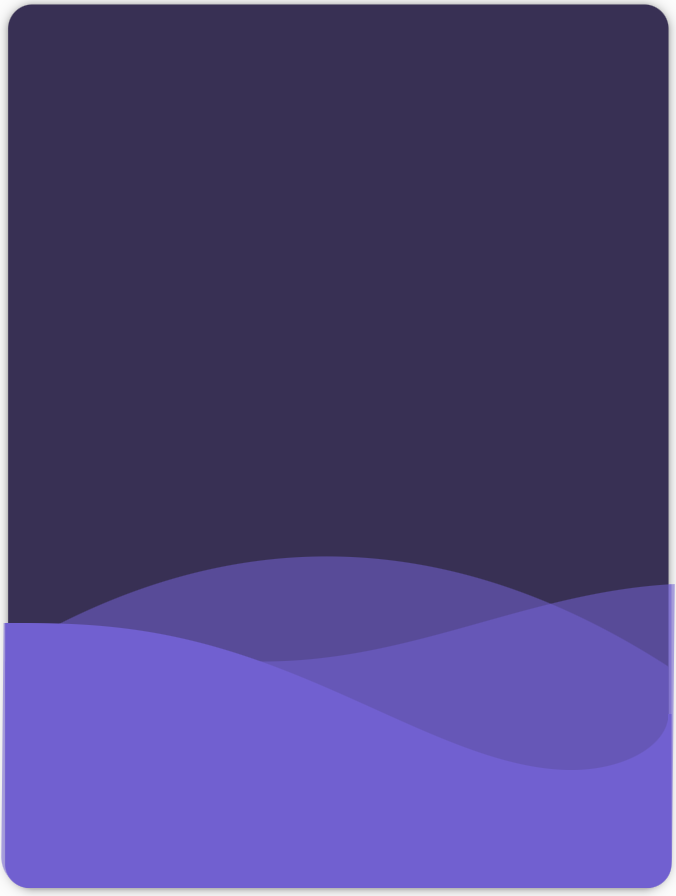
Give the GLSL for this background, as a Shadertoy shader.

```glsl
float roundedBox(vec2 p, vec2 halfSize, float radius) {
    vec2 q = abs(p) - halfSize + radius;
    return length(max(q, 0.0)) + min(max(q.x, q.y), 0.0) - radius;
}

// Antialiased coverage of the region where d is negative
float cover(float d) {
    return clamp(0.5 - d / max(fwidth(d), 1e-5), 0.0, 1.0);
}

float backWave(float x) {
    return 0.379 - 0.845 * (x - 0.3646) * (x - 0.3646);
}

float middleWave(float x) {
    return 0.3053 - 0.0436 * cos(6.434 * (max(x, 0.293) - 0.293));
}

// Long descending slope that curls up in an elliptic arc at the right
float frontWave(float x) {
    float t = pow(clamp((x - 0.013) / 0.625, 0.0, 1.0), 1.35);
    float slope = 0.3047 - 0.1641 * smoothstep(0.0, 1.0, t);
    float arc = clamp((x - 0.638) / 0.108, 0.0, 1.0);
    return slope + 0.0625 * (1.0 - sqrt(1.0 - arc * arc));
}

void mainImage(out vec4 fragColor, in vec2 fragCoord) {
    // One unit is the canvas height
    vec2 p = fragCoord / iResolution.y;
    vec2 center = vec2(0.3776, 0.502);
    vec3 night = vec3(0.220, 0.188, 0.329);
    vec3 violet = vec3(0.445, 0.378, 0.817);

    // Page with a soft shadow under the card
    float card = roundedBox(p - center, vec2(0.3685, 0.493), 0.027);
    float shadow = roundedBox(p - center + vec2(0.0, 0.001), vec2(0.3685, 0.493), 0.03);
    vec3 color = vec3(0.99 - 0.27 * exp(-max(shadow, 0.0) / 0.0045));

    // Wave heights
    float back = p.y - backWave(p.x);
    float middle = p.y - middleWave(p.x);
    float front = p.y - frontWave(p.x);

    // Slightly tilted translucent fringe beside the waves
    vec2 tilted = p - center - vec2(0.01 * (p.y - 0.17) - 0.0006, 0.0);
    float fringe = roundedBox(tilted, vec2(0.3743, 0.493), 0.035);
    color = mix(color, violet, 0.55 * cover(fringe) * cover(min(front, middle)));

    // Dark card, then overlapping layers of violet
    float inCard = cover(card);
    float inWaves = cover(roundedBox(p - center, vec2(0.3718, 0.493), 0.027));
    color = mix(color, night, inCard);
    color = mix(color, violet, 0.55 * inCard * cover(back));
    color = mix(color, violet, 0.55 * inWaves * cover(middle));
    color = mix(color, violet, inWaves * cover(front));

    fragColor = vec4(color, 1.0);
}
```
